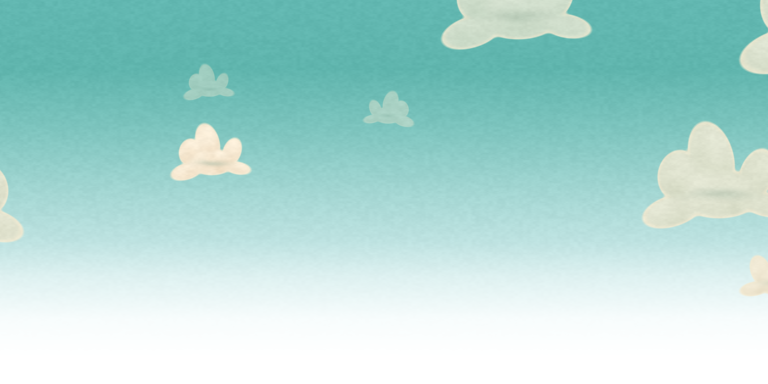
Give the GLSL for this background, as a Shadertoy shader.

```glsl
// Soft storybook clouds over a teal sky that fades to white near the ground.
// The sky is a chain of colour stops; each cloud is a smooth union of tilted
// ellipses with painted shading, and hashed value noise adds paper grain.

// Sky stops: colour and height, from bottom to top
const int STOPS = 8;
const vec4 SKY[STOPS] = vec4[STOPS](
    vec4(1.00, 1.00, 1.00, 0.07), vec4(0.97, 0.99, 0.99, 0.17),
    vec4(0.87, 0.945, 0.943, 0.28), vec4(0.745, 0.888, 0.882, 0.37),
    vec4(0.64, 0.84, 0.825, 0.50), vec4(0.49, 0.77, 0.745, 0.667),
    vec4(0.375, 0.71, 0.68, 0.82), vec4(0.385, 0.72, 0.695, 1.00));

// Lobes of one cloud: centre and radii, then tilt in radians
const int LOBES = 6;
const vec4 LOBE[LOBES] = vec4[LOBES](
    vec4(-0.08, 0.23, 0.30, 0.50), vec4(0.53, 0.01, 0.23, 0.36),
    vec4(-0.52, 0.00, 0.28, 0.34), vec4(0.02, -0.25, 0.58, 0.33),
    vec4(0.67, -0.40, 0.34, 0.16), vec4(-0.60, -0.48, 0.42, 0.21));
const float TILT[LOBES] = float[LOBES](0.25, -0.35, -0.2, 0.0, -0.18, 0.3);

// Clouds: centre and half width (negative mirrors it), then warmth and opacity
const int CLOUDS = 8;
const vec3 CLOUD[CLOUDS] = vec3[CLOUDS](
    vec3(0.549, 0.604, 0.104), vec3(1.868, 0.544, 0.194),
    vec3(1.345, 1.010, 0.194), vec3(0.544, 0.786, 0.065),
    vec3(1.012, 0.716, -0.065), vec3(2.188, 0.993, 0.260),
    vec3(-0.134, 0.508, -0.194), vec3(2.042, 0.294, -0.115));
const vec2 STYLE[CLOUDS] = vec2[CLOUDS](
    vec2(1.0, 0.98), vec2(0.35, 0.96), vec2(0.1, 0.92), vec2(0.15, 0.50),
    vec2(0.15, 0.52), vec2(0.3, 0.95), vec2(0.4, 0.96), vec2(0.75, 0.96));

const vec3 COOL_LIGHT = vec3(0.87, 0.90, 0.83);
const vec3 COOL_SHADE = vec3(0.78, 0.84, 0.76);
const vec3 WARM_LIGHT = vec3(1.00, 0.95, 0.87);
const vec3 WARM_SHADE = vec3(0.94, 0.86, 0.75);
const vec3 RIM_COLOR = vec3(0.96, 0.92, 0.82);
const vec3 BELLY_COLOR = vec3(0.68, 0.74, 0.66);
const float LOBE_BLEND = 0.05;
const float RIM_WIDTH = 0.05;
const float GRAIN = 0.028;
const vec2 GRAIN_FREQ = vec2(90.0, 150.0);

float hash(vec2 p) {
    vec3 q = fract(vec3(p.xyx) * 0.1031);
    q += dot(q, q.yzx + 33.33);
    return fract((q.x + q.y) * q.z);
}

float noise(vec2 p) {
    vec2 i = floor(p), f = fract(p);
    f = f * f * (3.0 - 2.0 * f);
    return mix(mix(hash(i), hash(i + vec2(1, 0)), f.x),
               mix(hash(i + vec2(0, 1)), hash(i + vec2(1, 1)), f.x), f.y);
}

float smoothMin(float a, float b, float k) {
    float h = max(k - abs(a - b), 0.0) / k;
    return min(a, b) - 0.25 * h * h * k;
}

vec3 skyColor(float y) {
    vec3 color = SKY[0].rgb;
    for (int i = 1; i < STOPS; i++) {
        float t = clamp((y - SKY[i - 1].w) / (SKY[i].w - SKY[i - 1].w), 0.0, 1.0);
        color = mix(color, SKY[i].rgb, t);
    }
    return color;
}

// Returns signed distance and painted light for a cloud of half width one
vec2 cloudShape(vec2 p) {
    float dist = 10.0, light = 0.5;
    for (int i = 0; i < LOBES; i++) {
        float c = cos(TILT[i]), s = sin(TILT[i]);
        vec2 radii = LOBE[i].zw;
        vec2 q = mat2(c, -s, s, c) * (p - LOBE[i].xy) / radii;
        float d = (length(q) - 1.0) * min(radii.x, radii.y);
        dist = smoothMin(dist, d, LOBE_BLEND);
        light = mix(light, 0.55 + 0.45 * q.y, smoothstep(0.03, -0.12, d));
    }
    return vec2(dist, light);
}

void mainImage(out vec4 fragColor, in vec2 fragCoord) {
    vec2 uv = fragCoord / iResolution.y;
    vec3 color = skyColor(uv.y);

    // Clouds
    for (int i = 0; i < CLOUDS; i++) {
        float size = abs(CLOUD[i].z);
        vec2 p = (uv - CLOUD[i].xy) / vec2(CLOUD[i].z, size);
        vec2 shape = cloudShape(p);
        float pixel = 1.0 / (iResolution.y * size);
        float mottle = noise(p * 4.0 + float(i) * 17.0) - 0.5;
        float light = clamp(shape.y + 0.5 * mottle, 0.0, 1.0);
        float warmth = STYLE[i].x;
        vec3 paint = mix(mix(COOL_SHADE, WARM_SHADE, warmth),
                         mix(COOL_LIGHT, WARM_LIGHT, warmth), light);
        vec2 belly = (p - vec2(0.05, -0.27 + 0.06 * mottle)) / vec2(0.38, 0.07);
        paint = mix(paint, BELLY_COLOR, 0.5 * exp(-dot(belly, belly)));
        paint = mix(paint, RIM_COLOR, 0.75 * smoothstep(-RIM_WIDTH, 0.0, shape.x));
        color = mix(color, paint, STYLE[i].y * smoothstep(pixel, -pixel, shape.x));
    }

    // Paper grain
    float grain = noise(uv * GRAIN_FREQ) + 0.5 * noise(uv * GRAIN_FREQ * 2.1) - 0.75;
    color += GRAIN * grain * smoothstep(0.05, 0.5, uv.y);
    fragColor = vec4(clamp(color, 0.0, 1.0), 1.0);
}
```
